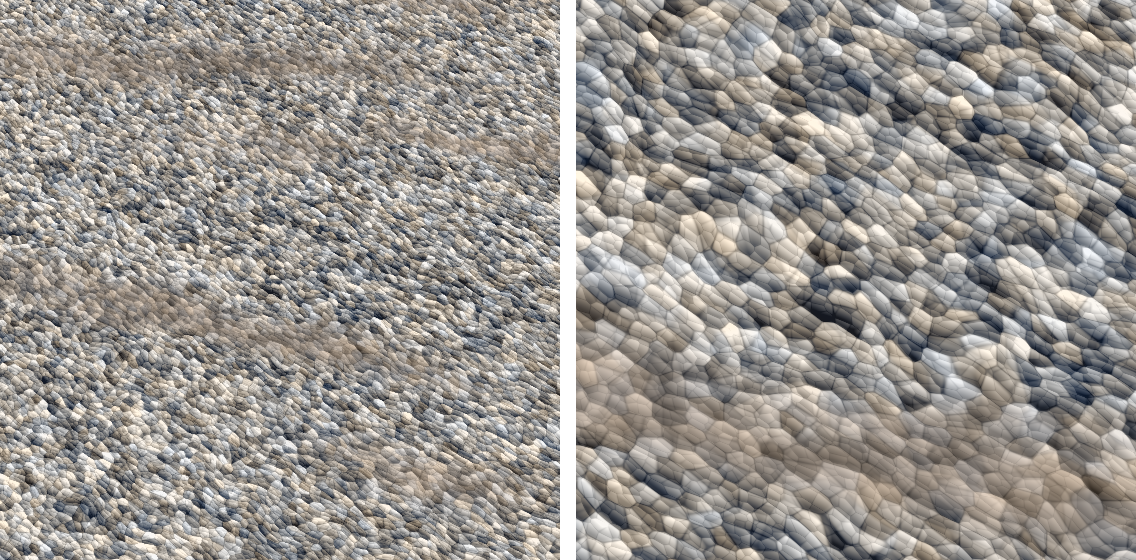
Left, the full canvas; right, a detail of the centre.
A three.js fragment shader for this texture:

```glsl
// Sunlit gravel seen at a slant: soft elongated stones that shrink with distance.
// Three sizes of smooth cellular noise give stones, gaps and grit; uneven bands
// of brown dirt and bluish shadowed ridges run across the ground.

varying vec2 vUv;

const float NEAR_SCALE = 0.85;               // stone density at the bottom
const float FAR_SCALE = 1.40;                // stone density at the top
const vec2 STONE_DENSITY = vec2(56.0, 98.0); // cells along and across the lean
const float LEAN = -0.56;                    // stone direction in radians
const float SOFTNESS = 13.0;                 // higher is crisper
const float STONE_CONTRAST = 0.24;
const float SLOPE_LIGHT = 0.36;
const float GAP_SHADE = 0.20;
const float BASE_TONE = 0.665;
const float RIDGE_SHADE = 0.16;
const vec3 STONE_HUE = vec3(1.025, 1.0, 0.965);
const vec3 WARM_SHIFT = vec3(0.035, 0.0, -0.045);
const vec3 SHADOW_BLUE = vec3(-0.025, -0.005, 0.035);
const vec3 DIRT_COLOR = vec3(0.53, 0.465, 0.41);

vec3 hash3(vec2 p) {
  vec3 h = fract(p.xyx * vec3(0.1031, 0.1030, 0.0973));
  h += dot(h, h.yxz + 33.33);
  return fract((h.xxy + h.yzz) * h.zyx);
}

float valueNoise(vec2 p) {
  vec2 cell = floor(p);
  vec2 f = fract(p);
  f = f * f * (3.0 - 2.0 * f);
  float low = mix(hash3(cell).x, hash3(cell + vec2(1.0, 0.0)).x, f.x);
  float high = mix(hash3(cell + vec2(0.0, 1.0)).x, hash3(cell + vec2(1.0)).x, f.x);
  return mix(low, high, f.y);
}

float fbm(vec2 p) {
  float sum = 0.0;
  float amplitude = 0.5;
  for (int i = 0; i < 4; i++) {
    sum += amplitude * valueNoise(p);
    p = p * 2.03 + 17.3;
    amplitude *= 0.5;
  }
  return sum / 0.9375;
}

// Smooth cells: x is the relief tone of the stones, y their warm or cool tint.
vec2 stones(vec2 p) {
  vec2 cell = floor(p);
  vec2 blend = vec2(0.0);
  float total = 0.0;
  float strongest = 0.0;
  for (int j = -1; j <= 1; j++) {
    for (int i = -1; i <= 1; i++) {
      vec2 id = cell + vec2(float(i), float(j));
      vec3 rnd = hash3(id + 200.0);
      vec2 d = p - id - 0.1 - 0.8 * rnd.xy;
      float weight = exp(-SOFTNESS * dot(d, d));
      float facing = dot(d, normalize(vec2(rnd.x - 0.6, 1.0)));
      float tone = STONE_CONTRAST * (2.0 * rnd.z - 1.0) + SLOPE_LIGHT * facing;
      float tint = 2.0 * fract(rnd.z * 7.0 + rnd.x) - 1.0;
      blend += weight * vec2(tone, tint);
      total += weight;
      strongest = max(strongest, weight);
    }
  }
  blend /= total;
  blend.x -= GAP_SHADE * (1.0 - smoothstep(0.45, 0.95, strongest / total));
  return blend;
}

// Soft stripe around a slanted line, strongest near the middle of its span.
float band(vec2 p, float height, float slope, float width, vec2 span) {
  float d = (p.y - height - slope * p.x) / width;
  float x = (p.x - span.x) / span.y;
  return exp(-d * d - x * x);
}

void main() {
  // Ground plane, with stones packed closer toward the top
  float density = mix(NEAR_SCALE, FAR_SCALE, vUv.y);
  vec2 ground = vec2((vUv.x - 0.5) * density,
    vUv.y * mix(NEAR_SCALE, density, 0.5));
  vec2 wobble = vec2(valueNoise(ground * 22.0), valueNoise(ground * 22.0 + 50.0));
  ground += 0.012 * (wobble - 0.5);
  vec2 axis = vec2(cos(LEAN), sin(LEAN));
  vec2 p = STONE_DENSITY * vec2(dot(ground, axis), dot(ground, vec2(-axis.y, axis.x)));

  // Large stones, medium stones and grit
  vec2 largeStone = stones(p * 0.56 + 31.0);
  vec2 mediumStone = stones(p);
  vec2 grit = stones(p * 1.9 + 77.0);

  // Bands of dirt and ridges, broken up by noise
  vec2 q = vUv + 0.06 * (vec2(fbm(vUv * 5.0), fbm(vUv * 6.0 + 9.0)) - 0.5);
  float streak = fbm(vec2(vUv.x * 4.0, (vUv.y + 0.15 * vUv.x) * 17.0));
  float patchy = fbm(vUv * vec2(14.0, 26.0) + 40.0);
  float dirt = band(q, 0.91, -0.05, 0.045, vec2(0.35, 0.45))
    + band(q, 0.77, -0.04, 0.035, vec2(0.75, 0.42))
    + band(q, 1.04, -0.05, 0.025, vec2(0.95, 0.30))
    + band(q, 0.50, -0.17, 0.050, vec2(0.40, 0.60))
    + 0.7 * band(q, 0.30, -0.20, 0.050, vec2(0.75, 0.25));
  dirt = clamp(dirt * smoothstep(0.2, 0.7, streak) * 1.1, 0.0, 0.8);
  float ridge = band(q, 0.71, -0.26, 0.035, vec2(0.50, 0.50))
    + band(q, 0.52, -0.28, 0.030, vec2(0.35, 0.45))
    + band(q, 0.90, -0.06, 0.035, vec2(0.45, 0.35))
    + 0.8 * band(q, 0.11, -0.11, 0.025, vec2(0.45, 0.40));
  ridge *= smoothstep(0.35, 0.70, patchy);

  // Tone, then stone and shadow hues
  float relief = 0.35 * largeStone.x + 0.92 * mediumStone.x + 0.42 * grit.x;
  float tone = BASE_TONE + relief * (1.0 - 0.35 * dirt) - RIDGE_SHADE * ridge
    + 0.16 * (streak - 0.5) + 0.14 * (patchy - 0.5);
  tone = clamp(tone, 0.10, 0.97);
  float shade = 1.0 - smoothstep(0.20, 0.55, tone);
  vec3 color = tone * STONE_HUE + WARM_SHIFT * (0.8 * mediumStone.y + 0.5 * largeStone.y);
  color += SHADOW_BLUE * shade * (1.0 - dirt);
  color = mix(color, DIRT_COLOR * (0.45 + tone), 0.65 * dirt);
  gl_FragColor = vec4(clamp(color, 0.0, 1.0), 1.0);
}
```
